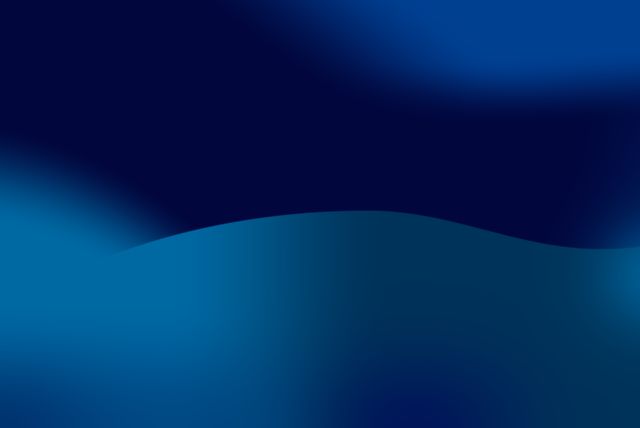
Give the GLSL for this background, as a Shadertoy shader.

```glsl
// Soft blue backdrop: a dark navy sky with blurred glows above a smooth hill.
// Each layer blends flat colours through soft edges and Gaussian glows;
// the hill outline is a polynomial rise joined to a cosine fall.

const vec3 NAVY  = vec3(0.004, 0.022, 0.235);
const vec3 ROYAL = vec3(0.0, 0.25, 0.57);
const vec3 AZURE = vec3(0.0, 0.41, 0.635);
const vec3 TEAL  = vec3(0.0, 0.20, 0.35);
const vec3 DUSK  = vec3(0.0, 0.19, 0.43);
const vec3 DEEP  = vec3(0.0, 0.085, 0.35);

// Elliptical Gaussian falloff, 1 at the centre
float glow(vec2 p, vec2 centre, vec2 radius) {
    vec2 d = (p - centre) / radius;
    return exp(-dot(d, d));
}

// Blurred step, 0.5 where the signed distance is zero
float softEdge(float dist, float blur) {
    return smoothstep(-blur, blur, dist);
}

// Height of the hill outline at x
float crest(float x) {
    float d = x - 0.575;
    float d2 = d * d;
    float rise = 0.508 - 0.6 * d2 - 0.3 * d2 * d2;
    float fall = 0.463 + 0.045 * cos(3.14159 * d / 0.365);
    return d < 0.0 ? rise : fall;
}

// Navy field with a royal blue corner and an azure bank on the left
vec3 skyColor(vec2 p) {
    float diagonal = softEdge(p.y - 0.95 + 1.125 * (p.x - 0.52), 0.21);
    float floorEdge = softEdge(p.y - 0.78 - 0.1 * max(p.x - 0.75, 0.0), 0.085);
    float bankLine = 0.595 - 0.3 * p.x - 1.5 * p.x * p.x;
    vec3 color = mix(NAVY, ROYAL, diagonal * floorEdge);
    color = mix(color, ROYAL, 0.22 * glow(p, vec2(1.04, 0.56), vec2(0.09, 0.25)));
    return mix(color, AZURE, softEdge(bankLine - p.y, 0.125));
}

// Azure to teal from left to right, with a navy pool at the foot
vec3 hillColor(vec2 p) {
    vec3 color = mix(AZURE, TEAL, smoothstep(0.26, 0.61, p.x));
    return mix(color, DEEP, glow(p, vec2(0.65, 0.0), vec2(0.16, 0.17)));
}

void mainImage(out vec4 fragColor, in vec2 fragCoord) {
    vec2 p = fragCoord / iResolution.xy;
    float pixel = 1.0 / iResolution.y;

    // Hill over sky
    float hill = softEdge(crest(p.x) - p.y, pixel);
    vec3 color = mix(skyColor(p), hillColor(p), hill);

    // Shared light at the right edge
    color = mix(color, AZURE, 0.8 * glow(p, vec2(1.03, 0.355), vec2(0.095, 0.13)));

    // Shade along the lower left
    float corner = 0.55 + 0.4 * exp(-p.x * p.x / 0.02);
    float shade = (1.0 - smoothstep(0.0, 0.30, p.y)) * corner;
    color = mix(color, DUSK, shade * (1.0 - smoothstep(0.3, 0.55, p.x)));

    fragColor = vec4(color, 1.0);
}
```
